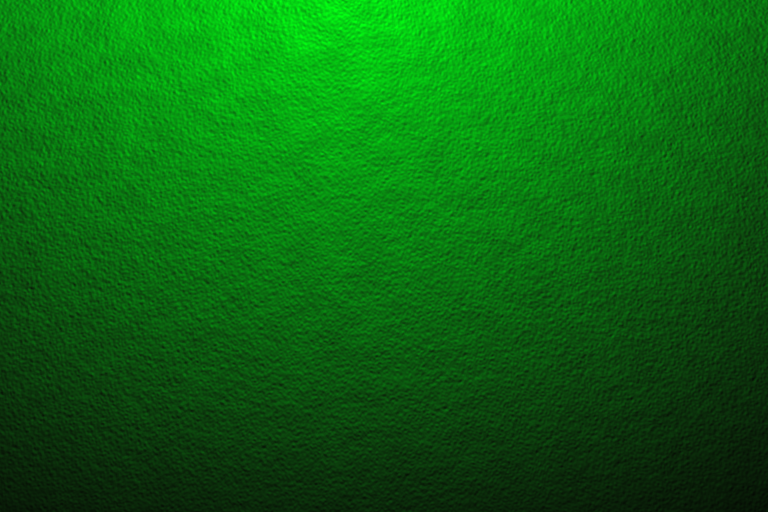
Give the GLSL for this texture, as a Shadertoy shader.

```glsl
// Green felt lit from above the top edge, fading towards the sides and base.
// Stretched gradient noise at many angles builds a mat of fibres; its slope
// towards the lamp shades the mat, so strands across the light stand out.

#define LAMP vec2(0.67, 1.05)   // lamp place, in canvas heights
#define LAMP_POWER 0.84         // green level beside the lamp
#define FALL_DOWN 0.66          // loss of light per height below the lamp
#define FALL_SIDE 0.92          // squared loss of light to the sides
#define FIBRE_LAYERS 8
#define FIBRE_FREQ vec2(27.0, 165.0) // along and across a strand
#define FIBRE_BEND 0.004
#define CLUMP_FREQ 55.0
#define CLUMP_HEIGHT 0.35
#define SLOPE_STEP 0.003
#define RELIEF 0.62
#define MOTTLE 0.12

const float PI = 3.14159;

// Random unit gradient for a lattice cell
vec2 cellGradient(vec2 cell) {
    vec3 q = fract(vec3(cell.xyx) * vec3(0.1031, 0.1030, 0.0973));
    q += dot(q, q.yzx + 33.33);
    float angle = 2.0 * PI * fract((q.x + q.y) * q.z);
    return vec2(cos(angle), sin(angle));
}

float gradientNoise(vec2 p) {
    vec2 cell = floor(p), f = fract(p);
    vec2 w = f * f * f * (f * (f * 6.0 - 15.0) + 10.0);
    vec2 e = vec2(1.0, 0.0);
    float a = dot(cellGradient(cell), f);
    float b = dot(cellGradient(cell + e.xy), f - e.xy);
    float c = dot(cellGradient(cell + e.yx), f - e.yx);
    float d = dot(cellGradient(cell + e.xx), f - e.xx);
    return mix(mix(a, b, w.x), mix(c, d, w.x), w.y);
}

// Height of the mat: crossing strands over soft clumps
float feltHeight(vec2 p) {
    vec2 bend = vec2(gradientNoise(p * 19.0), gradientNoise(p * 19.0 + 57.3));
    vec2 q = p + FIBRE_BEND * bend;
    float height = 0.0;
    for (int i = 0; i < FIBRE_LAYERS; i++) {
        float layer = float(i);
        float angle = PI * (layer + 0.3) / float(FIBRE_LAYERS);
        vec2 along = vec2(cos(angle), sin(angle));
        vec2 strand = vec2(dot(q, along), dot(q, vec2(-along.y, along.x)));
        height += gradientNoise(strand * FIBRE_FREQ + layer * vec2(71.7, 37.3));
    }
    height /= sqrt(float(FIBRE_LAYERS));
    return height + CLUMP_HEIGHT * gradientNoise(p * CLUMP_FREQ + 11.5);
}

// Broad pool of light around the lamp
float lampLight(vec2 p) {
    vec2 away = p - LAMP;
    float pool = (LAMP_POWER + FALL_DOWN * away.y) * exp(-FALL_SIDE * away.x * away.x);
    float hotSpot = 0.08 * exp(-22.0 * dot(away, away));
    return max(pool + hotSpot, 0.035);
}

// Green dye: red fades out in strong light, blue levels off
vec3 dyeColour(float level) {
    float red = 0.45 * level * exp(-3.6 * level);
    float blue = 0.075 * (1.0 - exp(-4.5 * level));
    return vec3(red, level, blue);
}

void mainImage(out vec4 fragColor, in vec2 fragCoord) {
    vec2 p = fragCoord / iResolution.y;
    p.x += 0.5 * (1.5 - iResolution.x / iResolution.y);

    // Slope of the mat towards the lamp
    vec2 toLamp = normalize(LAMP - p);
    float slope = feltHeight(p) - feltHeight(p + SLOPE_STEP * toLamp);

    // Grazing light deepens the relief far from the lamp
    float light = lampLight(p);
    float relief = RELIEF * mix(1.3, 0.6, smoothstep(0.1, 0.8, light)) * slope;
    float mottle = MOTTLE * gradientNoise(p * vec2(15.0, 26.0) + 5.7);

    float level = clamp(light * (1.0 + relief + mottle), 0.0, 1.0);
    fragColor = vec4(dyeColour(level), 1.0);
}
```
